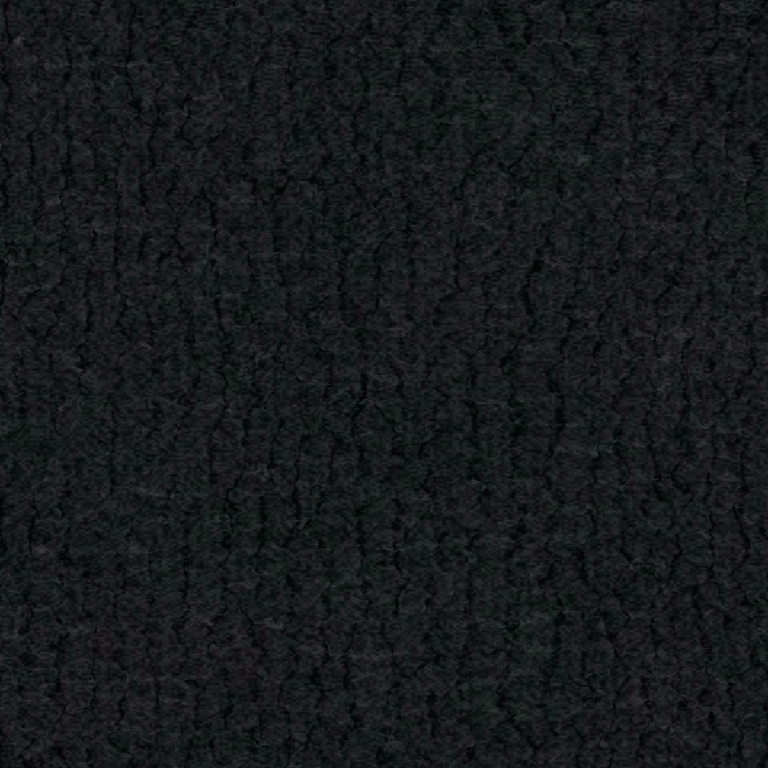
This texture is drawn by a WebGL 1 fragment shader. Its source:

```glsl
precision highp float;
// Black grained leather: stretched Voronoi pebbles stand in leaning columns.
// Upright borders become thin dark creases, level borders pale wrinkles,
// and fine noise adds the matte grain with a faint green and mauve mottle.

uniform vec2 u_resolution;

const vec2 PEBBLES = vec2(22.0, 27.0);   // columns and rows over the canvas
const vec2 JITTER = vec2(0.54, 0.9);
const vec3 LEATHER = vec3(0.090, 0.103, 0.104);
const vec3 MAUVE_SHIFT = vec3(0.036, -0.006, 0.016);

float hash(vec2 p) {
  return fract(sin(dot(p, vec2(127.1, 311.7))) * 43758.5453);
}

vec2 hash2(vec2 p) {
  return vec2(hash(p), hash(p + 57.3));
}

float noise(vec2 p) {
  vec2 cell = floor(p);
  vec2 f = fract(p);
  f = f * f * (3.0 - 2.0 * f);
  float low = mix(hash(cell), hash(cell + vec2(1.0, 0.0)), f.x);
  float high = mix(hash(cell + vec2(0.0, 1.0)), hash(cell + 1.0), f.x);
  return mix(low, high, f.y);
}

// Noise centred on zero
float wave(vec2 p) {
  return noise(p) - 0.5;
}

vec2 wave2(vec2 p) {
  return vec2(wave(p), wave(p + 31.7));
}

vec2 pebbleCentre(vec2 cell) {
  return cell + 0.5 + (hash2(cell) - 0.5) * JITTER;
}

// Returns the distance to the nearest border (x) and its direction (yz)
vec3 pebbleBorder(vec2 p) {
  vec2 base = floor(p);
  vec2 nearest = vec2(0.0);
  float best = 100.0;
  for (int j = -1; j <= 1; j++) {
    for (int i = -1; i <= 1; i++) {
      vec2 offset = pebbleCentre(base + vec2(float(i), float(j))) - p;
      float d = dot(offset, offset);
      if (d < best) {
        best = d;
        nearest = offset;
      }
    }
  }
  vec3 border = vec3(100.0, 1.0, 0.0);
  for (int j = -2; j <= 2; j++) {
    for (int i = -2; i <= 2; i++) {
      vec2 offset = pebbleCentre(base + vec2(float(i), float(j))) - p;
      vec2 gap = offset - nearest;
      if (dot(gap, gap) > 0.0001) {
        vec2 dir = normalize(gap);
        float d = dot(0.5 * (offset + nearest), dir);
        if (d < border.x) border = vec3(d, dir);
      }
    }
  }
  return border;
}

// Thin soft line where the distance is below the width
float line(float d, float width) {
  return 1.0 - smoothstep(0.0, width, abs(d));
}

// Lean and wander of the columns, then ragged edges
vec2 warpHide(vec2 uv) {
  vec2 p = uv - vec2(0.09 * uv.y, 0.0);
  p += wave2(uv * 4.0) * vec2(0.07, 0.03);
  p += wave2(uv * 38.0) * 0.012;
  return p + wave2(uv * 120.0) * 0.011;
}

// Dark upright creases and pale level wrinkles, as a change of tone
float creaseTone(vec2 uv) {
  vec3 border = pebbleBorder(warpHide(uv) * PEBBLES);
  float upright = smoothstep(0.4, 0.85, abs(border.y));
  float level = smoothstep(0.35, 0.85, abs(border.z));
  float depth = mix(0.35, 1.1, noise(uv * 24.0 + 9.0));
  float fray = mix(0.5, 1.3, noise(uv * 170.0 + 6.0));
  float crease = line(border.x, 0.12) * upright * depth * fray;
  float hollow = line(border.x, 0.34) * upright * fray;
  float wrinkle = line(border.x - 0.05, 0.10) * level * noise(uv * 34.0 + 4.0);
  float rim = line(border.x - 0.18, 0.1) * step(0.0, border.y) * upright;
  float shade = line(border.x - 0.02, 0.1) * level * step(border.z, 0.0);
  return 0.075 * wrinkle * fray + 0.026 * rim * fray - 0.062 * crease
       - 0.015 * hollow - 0.028 * shade;
}

// Short folds inside the pebbles, pale on one side and dark on the other
float foldTone(vec2 uv) {
  float height = wave(uv * vec2(56.0, 72.0) + wave2(uv * 95.0));
  float presence = smoothstep(0.35, 0.75, noise(uv * 36.0 + 17.0));
  return presence * (0.042 * line(height - 0.03, 0.08)
                   - 0.030 * line(height + 0.10, 0.08));
}

float grainTone(vec2 uv) {
  return 0.100 * wave(uv * vec2(240.0, 320.0)) + 0.056 * wave(uv * 135.0 + 3.0)
       + 0.014 * wave(uv * 9.0);
}

void main() {
  vec2 uv = gl_FragCoord.xy / u_resolution;
  float tone = creaseTone(uv) + foldTone(uv) + grainTone(uv);
  float mottle = 0.9 * wave(uv * 85.0 + 40.0) + 0.4 * wave(uv * 7.0 + 20.0);
  vec3 colour = LEATHER + tone + MAUVE_SHIFT * mottle;
  gl_FragColor = vec4(max(colour, vec3(0.015, 0.024, 0.023)), 1.0);
}
```
